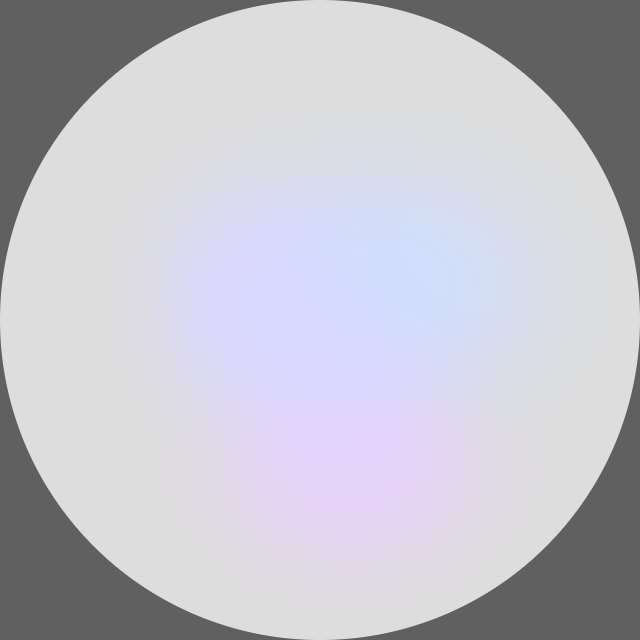
Reproduce this background procedurally as a WebGL 2 fragment shader.

```glsl
#version 300 es
precision highp float;
// A pale disc on grey, lit from within by soft blue, lavender and pink glows.

#define BACKDROP vec3(0.376)
#define DISC     vec3(0.867)
#define BLUE     vec3(0.815, 0.870, 1.000)
#define LAVENDER vec3(0.858, 0.840, 1.000)
#define VIOLET   vec3(0.860, 0.842, 1.000)
#define PINK     vec3(0.910, 0.820, 0.985)
#define RADIUS   0.5
#define DENSITY  2.5

uniform vec2 u_resolution;
out vec4 fragColor;

// Elliptical Gaussian falloff, 1 at its centre
float glow(vec2 p, vec2 center, vec2 spread) {
    vec2 d = (p - center) / spread;
    return exp(-dot(d, d));
}

void main() {
    // Square canvas units, centred when the canvas is not square
    float side = min(u_resolution.x, u_resolution.y);
    vec2 p = (gl_FragCoord.xy - 0.5 * u_resolution) / side + 0.5;

    // Strength of each glow
    float blue     = glow(p, vec2(0.60, 0.55), vec2(0.180, 0.138));
    float lavender = glow(p, vec2(0.41, 0.53), vec2(0.122, 0.130));
    float violet   = glow(p, vec2(0.53, 0.40), vec2(0.115, 0.100));
    float pink     = glow(p, vec2(0.55, 0.27), vec2(0.150, 0.112));

    // Weighted hue, with a saturating overall coverage
    float total = blue + lavender + violet + pink;
    vec3 tint = (blue * BLUE + lavender * LAVENDER + violet * VIOLET + pink * PINK)
              / max(total, 1e-6);
    vec3 surface = mix(DISC, tint, 1.0 - exp(-DENSITY * total));

    // Disc with an antialiased rim
    float rim = length(p - 0.5) - RADIUS;
    float inside = clamp(0.5 - rim * side, 0.0, 1.0);
    fragColor = vec4(mix(BACKDROP, surface, inside), 1.0);
}
```
